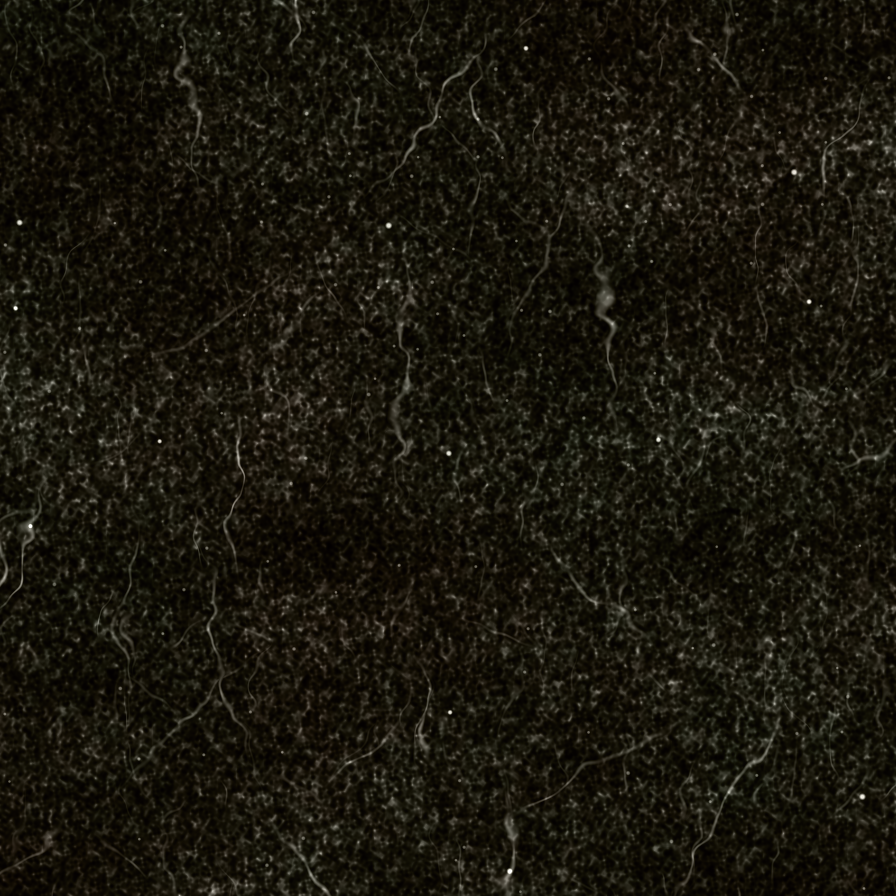
This texture is drawn by a WebGL 2 fragment shader. Its source:

```glsl
#version 300 es
precision highp float;

#define GRAIN_SCALE 215.0
#define GRAIN_CONTRAST 0.60
#define BASE_LEVEL 0.077
#define PATCH_CONTRAST 1.1
#define BAND_DEPTH 0.5
#define CRACK_LIGHT 0.42
#define CRACK_WIDTH 0.0026
#define HAIR_LIGHT 0.20
#define HAIR_WIDTH 0.0020
#define SPECK_LIGHT 0.85
#define SPECK_RADIUS 0.0042

uniform vec2 u_resolution;
out vec4 fragColor;

// Integer hash giving two values in 0..1
vec2 hash2(vec2 cell) {
  uvec2 v = uvec2(ivec2(cell)) * 1664525u + 1013904223u;
  v.x += v.y * 1664525u;
  v.y += v.x * 1664525u;
  v ^= v >> 16u;
  v.x += v.y * 1664525u;
  v.y += v.x * 1664525u;
  v ^= v >> 16u;
  return vec2(v >> 8u) / 16777216.0;
}

float noise(vec2 p) {
  vec2 cell = floor(p), f = fract(p);
  f = f * f * (3.0 - 2.0 * f);
  float low = mix(hash2(cell).x, hash2(cell + vec2(1, 0)).x, f.x);
  float high = mix(hash2(cell + vec2(0, 1)).x, hash2(cell + vec2(1, 1)).x, f.x);
  return mix(low, high, f.y);
}

vec2 rotate(vec2 p, float angle) {
  float c = cos(angle), s = sin(angle);
  return vec2(c * p.x - s * p.y, s * p.x + c * p.y);
}

// Scattered tapering strokes, mostly upright, one per chosen cell
float strokes(vec2 p, vec2 cells, float share, float width, float seed) {
  float pixel = 1.0 / u_resolution.y;
  float light = 0.0;
  for (int j = -1; j <= 1; j++) {
    for (int i = -1; i <= 1; i++) {
      vec2 id = floor(p * cells) + vec2(i, j);
      vec2 place = hash2(id + seed);
      vec2 form = hash2(id + seed + 131.0);
      vec2 choice = hash2(id + seed + 277.0);
      float lean = form.x * 2.0 - 1.0;
      vec2 d = rotate(p - (id + place) / cells, lean * lean * lean * 1.1);
      float halfLength = mix(0.3, 0.9, form.y) / cells.y;
      float taper = 1.0 - smoothstep(0.3, 1.0, abs(d.y) / halfLength);
      float line = 1.0 - smoothstep(0.0, width + 0.5 * pixel, abs(d.x));
      float strength = step(choice.x, share) * mix(0.35, 1.0, choice.y);
      light = max(light, line * taper * strength);
    }
  }
  return light;
}

// Sparse round dots kept inside their cells
float specks(vec2 p, float cells, float share, float radius) {
  vec2 id = floor(p * cells);
  vec2 place = mix(vec2(0.2), vec2(0.8), hash2(id + 411.0));
  vec2 choice = hash2(id + 613.0);
  float size = radius * mix(0.6, 1.0, choice.y);
  float dist = length(p - (id + place) / cells);
  return step(choice.x, share) * (1.0 - smoothstep(size * 0.3, size + 0.5 / u_resolution.y, dist));
}

void main() {
  vec2 p = gl_FragCoord.xy / u_resolution.y;

  // Broad clouds and a dark horizontal band
  float cloud = noise(p * vec2(2.5, 6.0) + 7.0) + noise(p * vec2(9.0, 13.0) + 31.0) - 1.0;
  float bandOffset = (p.y - 0.39 - 0.04 * (noise(p * 5.0) - 0.5)) / 0.055;
  float tone = cloud * PATCH_CONTRAST - BAND_DEPTH * exp(-bandOffset * bandOffset);

  // Fine grain, slightly upright, with a near normal spread
  float coarse = noise(p * GRAIN_SCALE * vec2(1.0, 0.78));
  float fine = noise(rotate(p, 0.6) * GRAIN_SCALE * 1.35 + 90.0);
  float grain = (coarse + fine - 1.0) / 0.303;
  float worm = 1.0 - abs(2.0 * noise(p * GRAIN_SCALE * vec2(0.45, 0.3) + 17.0) - 1.0);
  grain += 1.1 * (worm * worm - 0.45);
  float level = BASE_LEVEL * exp(GRAIN_CONTRAST * (grain * 0.92 + tone));

  // Wandering cracks and short hairs, broken along their length
  vec2 bent = p;
  bent.x += 0.035 * (noise(p * 17.0 + 5.0) - 0.5) + 0.012 * (noise(p * 60.0 + 3.0) - 0.5);
  bent.y += 0.020 * (noise(p * 23.0 + 45.0) - 0.5);
  float broken = 0.25 + 1.1 * noise(p * 85.0 + 12.0);
  level += CRACK_LIGHT * broken * strokes(bent, vec2(8.0, 5.0), 0.65, CRACK_WIDTH, 19.0);
  level += HAIR_LIGHT * broken * strokes(bent, vec2(22.0, 14.0), 0.5, HAIR_WIDTH, 53.0);

  // Large and small bright dots
  level += SPECK_LIGHT * specks(p, 13.0, 0.09, SPECK_RADIUS);
  level += 0.45 * SPECK_LIGHT * specks(p, 42.0, 0.06, SPECK_RADIUS * 0.6);

  // Warm shadows fading to pale grey, drifting from brown to olive
  vec3 color = vec3(level, level - 0.011, max(level * 0.22, level - 0.056));
  float hue = noise(p * 6.0 + 71.0) + 0.7 * noise(p * 55.0 + 23.0) - 0.85;
  color += min(level, 0.12) * hue * vec3(0.10, -0.14, -0.08);
  fragColor = vec4(clamp(color, 0.0, 1.0), 1.0);
}
```
